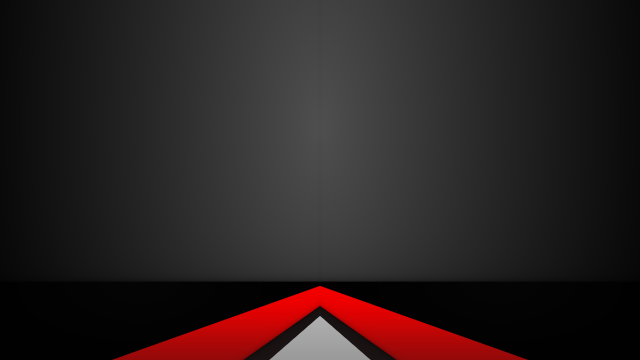
Reproduce this background procedurally as a Shadertoy shader.

```glsl
// A dark studio wall lit from its centre, above a black floor carrying
// nested red, charcoal and silver arrowheads. The wall is a radial falloff;
// each arrowhead is the signed distance to a mirrored sloping edge.

const float HORIZON = 0.2176;
const vec3 FLOOR_BLACK = vec3(0.004);
const vec3 RED_DEEP = vec3(0.55, 0.04, 0.04);
const vec3 RED_BRIGHT = vec3(0.95, 0.0, 0.0);
const vec3 CHARCOAL = vec3(0.105, 0.075, 0.075);
const vec3 SILVER_LOW = vec3(0.60);
const vec3 SILVER_HIGH = vec3(0.69);

// Signed distance to an arrowhead resting on y = 0, positive inside.
float arrowhead(vec2 p, float apex, float halfBase) {
    float slope = apex / halfBase;
    return (apex - p.y - slope * abs(p.x)) / length(vec2(slope, 1.0));
}

// Antialiased coverage of a signed distance.
float coverage(float dist, float pixel) {
    return clamp(dist / pixel + 0.5, 0.0, 1.0);
}

// Grey wall: light falloff, faint centre seam, shade above the floor.
vec3 wallColor(vec2 p) {
    float d = length(vec2(p.x, 0.45 * (p.y - 0.65)));
    float light = max(0.31 - 0.36 * d + 0.06 * d * d, 0.02);
    float seam = 1.0 - 0.04 * exp(-abs(p.x) / 0.004);
    float height = max(p.y - HORIZON, 0.0);
    float contact = 1.0 - 0.18 * exp(-height / 0.08) - 0.3 * exp(-height / 0.01);
    return vec3(light * seam * contact);
}

// Nearly black floor with a weak sheen on either side.
vec3 floorColor(vec2 p) {
    float sheen = exp(-pow((abs(p.x) - 0.5) / 0.25, 2.0));
    return FLOOR_BLACK + 0.012 * sheen * smoothstep(0.0, HORIZON, p.y);
}

void mainImage(out vec4 fragColor, in vec2 fragCoord) {
    // Canvas height is one unit, with x measured from the centre.
    vec2 p = vec2(fragCoord.x - 0.5 * iResolution.x, fragCoord.y) / iResolution.y;
    float pixel = 1.0 / iResolution.y;

    vec3 color = mix(floorColor(p), wallColor(p), coverage(p.y - HORIZON, pixel));

    float outer = arrowhead(p, 0.206, 0.579);
    float middle = arrowhead(p, 0.150, 0.213);
    float inner = arrowhead(p, 0.1227, 0.141);

    // Red band, brightest at its tip and shaded beside the inner cutout.
    vec3 red = mix(RED_DEEP, RED_BRIGHT, smoothstep(-0.04, 0.195, p.y));
    red *= 1.0 - 0.25 * exp(min(middle, 0.0) / 0.006);
    color = mix(color, red, coverage(outer, pixel));

    // Charcoal recess, darker under the red edge.
    vec3 recess = CHARCOAL * (1.0 - 0.4 * exp(-max(middle, 0.0) / 0.012));
    color = mix(color, recess, coverage(middle, pixel));

    // Silver tip.
    vec3 silver = mix(SILVER_LOW, SILVER_HIGH, clamp(p.y / 0.1227, 0.0, 1.0));
    color = mix(color, silver, coverage(inner, pixel));

    fragColor = vec4(color, 1.0);
}
```
